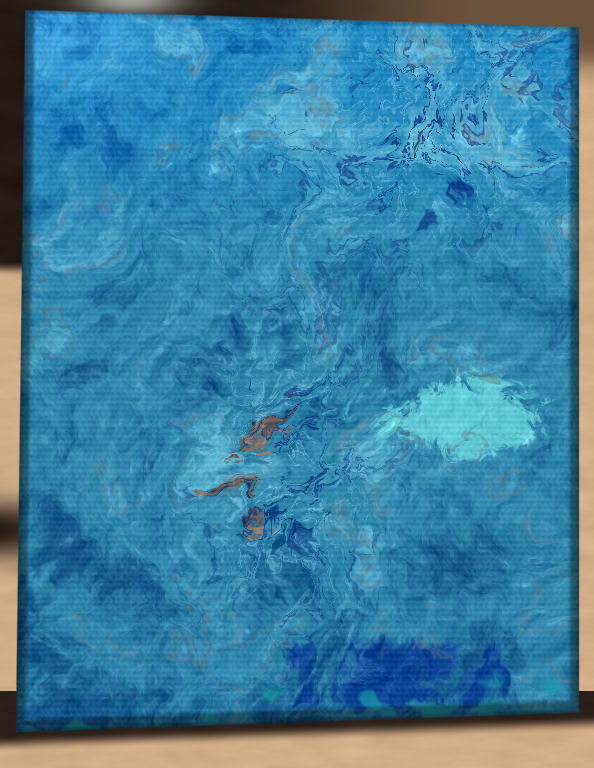
This texture is drawn by a Shadertoy shader. Its source:

```glsl
// A poured acrylic painting in blues with a bronze plume, lying on cardboard.
// Twice-warped gradient noise folds the paint into bands, veins and patches;
// fine relief and a woven grain light the surface, half-planes cut the frame.

vec2 hashDir(vec2 c) {
    c = vec2(dot(c, vec2(127.1, 311.7)), dot(c, vec2(269.5, 183.3)));
    return 2.0 * fract(sin(c) * 43758.5) - 1.0;
}

float gradNoise(vec2 p) {
    vec2 i = floor(p), f = p - i;
    vec2 u = f * f * f * (f * (f * 6.0 - 15.0) + 10.0);
    vec2 e = vec2(0.0, 1.0);
    float low = mix(dot(hashDir(i), f), dot(hashDir(i + e.yx), f - e.yx), u.x);
    float high = mix(dot(hashDir(i + e), f - e), dot(hashDir(i + 1.0), f - 1.0), u.x);
    return mix(low, high, u.y);
}

float fbm(vec2 p) {
    float sum = 0.0, amp = 0.6;
    for (int i = 0; i < 5; i++) {
        sum += amp * gradNoise(p);
        p = mat2(1.6, 1.2, -1.2, 1.6) * p + 7.3;
        amp *= 0.52;
    }
    return sum;
}

// Soft elliptical region
float blob(vec2 p, vec2 centre, vec2 size) {
    vec2 d = (p - centre) / size;
    return exp(-dot(d, d));
}

// Thin line along one level of a field
float vein(float field, float level, float width) {
    return 1.0 - smoothstep(0.2 * width, width, abs(field - level));
}

vec3 painting(vec2 p) {
    float plume = blob(p, vec2(0.37, 0.38), vec2(0.12, 0.21));
    float upper = blob(p, vec2(0.56, 0.83), vec2(0.21, 0.16));
    float turbulence = clamp(plume + upper, 0.0, 1.0);

    // Domain warping
    vec2 drift = vec2(fbm(p * 4.0), fbm(p * 4.0 + 17.3));
    vec2 curl = vec2(fbm(p * 13.0 + 4.0 * drift + 5.1), fbm(p * 13.0 + 4.0 * drift + 29.7));
    vec2 q = p + 0.1 * drift + (0.025 + 0.035 * turbulence) * curl;
    float flow = fbm(q * 9.0);
    float folds = fbm(q * vec2(17.0, 12.0) + 2.5 * flow);
    float crust = fbm(p * vec2(38.0, 50.0) + 6.0 * curl);

    // Blue body: deep, middle and pale paint
    float tone = 0.47 + 0.75 * flow + 0.4 * folds + 0.3 * crust + 0.24 * upper
               + 0.08 * plume - 0.16 * smoothstep(0.4, 0.05, p.y);
    vec3 deep = mix(vec3(0.08, 0.34, 0.55), vec3(0.02, 0.36, 0.64), smoothstep(0.5, 0.9, p.y));
    vec3 middle = mix(vec3(0.19, 0.53, 0.67), vec3(0.13, 0.53, 0.76), smoothstep(0.55, 0.95, p.y));
    vec3 col = mix(deep, middle, smoothstep(0.1, 0.48, tone));
    col = mix(col, vec3(0.38, 0.72, 0.83), smoothstep(0.5, 0.88, tone));

    // Aqua patches on the right
    float aqua = blob(p, vec2(0.62, 0.46), vec2(0.13, 0.06)) + 0.35 * upper;
    col = mix(col, vec3(0.38, 0.79, 0.83), smoothstep(0.42, 0.6, aqua + 0.8 * flow + 0.5 * crust - 0.1));

    // Cobalt pools near the lower edge
    float cobalt = blob(p, vec2(0.53, 0.12), vec2(0.2, 0.07));
    col = mix(col, vec3(0.03, 0.23, 0.57), 0.85 * smoothstep(0.4, 0.6, cobalt * 0.7 + 0.8 * folds));

    // Bronze plume and low side wisps
    float spine = 0.36 + 0.05 * sin(p.y * 13.0);
    float bronze = blob(p, vec2(spine, 0.4), vec2(0.08, 0.18));
    bronze = max(bronze, 0.72 * blob(p, vec2(0.22, 0.2 + 0.2 * (p.x - 0.2)), vec2(0.13, 0.025)));
    bronze = max(bronze, 0.6 * blob(p, vec2(0.13, 0.37), vec2(0.06, 0.03)));
    vec3 metal = mix(vec3(0.3, 0.25, 0.26), vec3(0.58, 0.45, 0.38), smoothstep(-0.3, 0.3, crust));
    float metalMask = smoothstep(0.5, 0.6, 0.55 * bronze + 0.85 * folds + 0.2 * crust);
    col = mix(col, metal, 0.88 * metalMask);

    // Dark and pale marbling veins
    float veining = 0.12 + 0.88 * turbulence;
    col = mix(col, vec3(0.04, 0.2, 0.5), 0.8 * veining * vein(folds, 0.12, 0.045));
    col = mix(col, vec3(0.03, 0.17, 0.5), 0.8 * turbulence * smoothstep(0.3, 0.4, -folds));
    col = mix(col, vec3(0.47, 0.75, 0.86), 0.6 * veining * vein(folds, -0.07, 0.03));
    col = mix(col, vec3(0.42, 0.47, 0.52), 0.35 * vein(flow, 0.16, 0.025));

    // Raised paint, glints and canvas weave
    float relief = fbm(q * 42.0) - fbm(q * 42.0 + vec2(-0.25, 0.35));
    col += (0.13 + 0.12 * plume) * relief;
    col += vec3(0.3, 0.32, 0.33) * smoothstep(0.32, 0.6, relief) * (0.35 + metalMask);
    vec2 thread = 6.2832 * 135.0 * (p + 0.003 * drift);
    col += 0.02 * sin(thread.y) + 0.012 * sin(thread.x + 1.5 * sin(thread.y * 0.5));
    return col + 0.12 * blob(p, vec2(0.06, 0.97), vec2(0.14, 0.1));
}

vec3 surroundings(vec2 p, float below) {
    float fibre = fbm(p * vec2(14.0, 40.0));
    vec3 col = vec3(0.82, 0.68, 0.53) + 0.1 * fibre;
    float leftSide = 1.0 - smoothstep(0.06, 0.1, p.x);
    vec3 dark = vec3(0.14, 0.1, 0.08) + 0.05 * fibre;
    // Dim room above, box and shadowed gap at the left
    col = mix(col, dark, leftSide * smoothstep(0.64, 0.66, p.y));
    col = mix(col, dark, leftSide * blob(p, vec2(0.0, 0.31), vec2(0.1, 0.035)));
    vec3 topCol = mix(dark, vec3(0.42, 0.32, 0.23), smoothstep(0.3, 0.62, p.x));
    topCol = mix(topCol, vec3(0.62, 0.63, 0.6), blob(p, vec2(0.17, 1.0), vec2(0.07, 0.02)));
    col = mix(col, topCol, smoothstep(0.88, 0.95, p.y));
    // Cast shadow under the lower edge
    return mix(col, dark, 0.95 * (1.0 - smoothstep(0.004, 0.026, below)) * step(p.y, 0.1));
}

void mainImage(out vec4 fragColor, in vec2 fragCoord) {
    vec2 p = fragCoord / iResolution.y;
    float pixel = 1.0 / iResolution.y;

    // Slightly skewed frame
    float left = p.x - mix(0.02, 0.033, p.y);
    float right = 0.754 - p.x;
    float top = mix(0.988, 0.964, p.x / 0.773) - p.y;
    float bottom = p.y - mix(0.046, 0.073, p.x / 0.773);
    float inside = min(min(left, right), min(top, bottom));

    vec3 paint = painting(p);
    // Wrapped sides, with turquoise drips along the bottom
    float drips = smoothstep(0.12, 0.3, gradNoise(p * vec2(24.0, 32.0)) + 0.1 * gradNoise(p * 90.0));
    paint = mix(paint, vec3(0.1, 0.6, 0.66), 0.75 * drips * (1.0 - smoothstep(0.03, 0.06, bottom)));
    paint *= mix(0.62, 1.0, smoothstep(0.008, 0.016, min(min(left, right), bottom - 0.004)));
    paint *= mix(0.75, 1.0, smoothstep(0.0, 0.008, inside));

    vec3 col = mix(surroundings(p, -bottom), paint, smoothstep(-pixel, pixel, inside));
    fragColor = vec4(clamp(col, 0.0, 1.0), 1.0);
}
```
